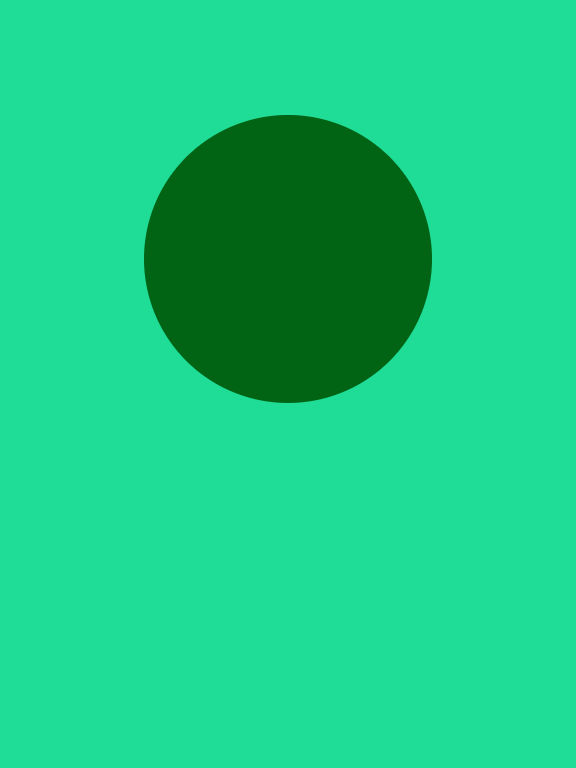
Give the GLSL for this background, as a WebGL 2 fragment shader.

```glsl
#version 300 es
precision highp float;

uniform vec2 u_resolution;
out vec4 fragColor;

const vec3 MINT = vec3(0.122, 0.867, 0.592);
const vec3 FOREST = vec3(0.0, 0.392, 0.078);

// Signed distance to a circle, negative inside
float circleDistance(vec2 point, vec2 center, float radius) {
    return length(point - center) - radius;
}

// Antialiased coverage of a shape, one pixel wide at its edge
float coverage(float dist, float pixel) {
    return clamp(0.5 - dist / pixel, 0.0, 1.0);
}

void main() {
    // Canvas units: the width is 1
    float pixel = 1.0 / u_resolution.x;
    vec2 point = gl_FragCoord.xy * pixel;
    float canvasHeight = u_resolution.y * pixel;

    // Dark disc in the upper half
    vec2 discCenter = vec2(0.5, 0.6628 * canvasHeight);
    float disc = coverage(circleDistance(point, discCenter, 0.25), pixel);

    fragColor = vec4(mix(MINT, FOREST, disc), 1.0);
}
```
